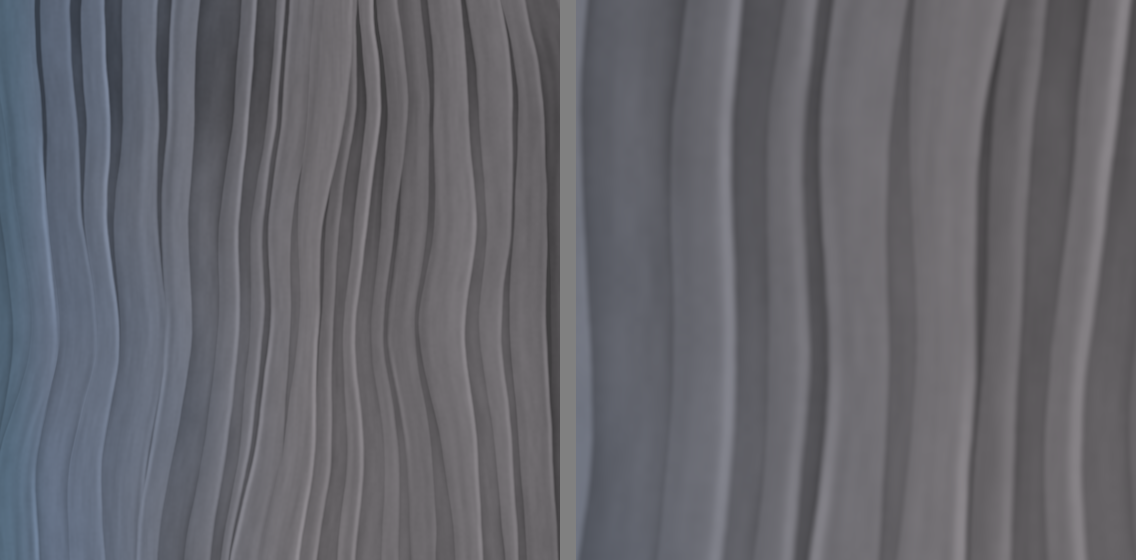
Left, the full canvas; right, a detail of the centre.
Reproduce this texture procedurally as a Shadertoy shader.

```glsl
#define FOLDS 19
#define EDGE 0.0028
#define BEND 0.085
#define GRAIN 0.030
#define FIBRE 0.020
#define RIM 0.085
#define CREASE 0.085
#define COOL_TINT vec3(0.89, 1.00, 1.18)
#define WARM_TINT vec3(1.02, 0.99, 1.02)

float hash(vec2 p) {
    vec3 q = fract(vec3(p.xyx) * 0.1031);
    q += dot(q, q.yzx + 33.33);
    return fract((q.x + q.y) * q.z);
}

float noise(vec2 p) {
    vec2 i = floor(p), f = fract(p);
    f = f * f * (3.0 - 2.0 * f);
    float low = mix(hash(i), hash(i + vec2(1, 0)), f.x);
    float high = mix(hash(i + vec2(0, 1)), hash(i + vec2(1, 1)), f.x);
    return mix(low, high, f.y);
}

float fbm(vec2 p) {
    float sum = 0.0, amp = 0.5;
    for (int i = 0; i < 4; i++) {
        sum += amp * noise(p);
        p = p * 2.03 + 17.0;
        amp *= 0.5;
    }
    return sum / 0.9375;
}

// Sideways drift shared by neighbouring folds
float bend(float s, float y) {
    float d = (s - 0.5) / 0.2;
    float lean = 0.17 * exp(-d * d) - 0.05;
    float sway = noise(vec2(s * 4.0 + 3.0, y * 2.3 + 5.0)) - 0.5;
    float kink = noise(vec2(s * 6.0 + 9.0, y * 5.0 + 2.0)) - 0.5;
    return lean * (y - 0.5) + BEND * (sway + 0.3 * kink);
}

// Dark mottled hollows between the folds
float hollowTone(vec2 p, float u) {
    float top = smoothstep(0.45, 1.0, p.y + 0.2 * (fbm(p * 4.0) - 0.5));
    float tone = mix(0.385, 0.325, top);
    tone -= 0.03 * (1.0 - smoothstep(0.2, 0.5, p.x));
    tone += 0.07 * (fbm(p * vec2(9.0, 6.0)) - 0.5);
    return tone + 0.05 * (fbm(vec2(u * 28.0, p.y * 3.0)) - 0.5);
}

// Lays one fold over the tone so far
float addFold(float tone, vec2 p, float id) {
    float slot = (id + 0.5 + 0.7 * (hash(vec2(id, 1.0)) - 0.5)) / float(FOLDS);
    slot -= 0.04 * sin(12.566 * slot);
    float centre = slot + bend(slot, p.y);
    float swell = noise(vec2(id * 7.3, p.y * 2.2 + id));
    float halfWidth = mix(0.009, 0.034, hash(vec2(id, 2.0))) * (0.35 + 1.1 * swell);
    halfWidth += 0.0022 * (noise(vec2(id * 5.1, p.y * 18.0)) - 0.5);
    float x = p.x - centre;
    float body = smoothstep(-EDGE, EDGE, halfWidth - abs(x));
    float across = clamp(x / halfWidth, -1.0, 1.0);

    // Creases just outside both edges
    float presence = 0.35 + 0.9 * noise(vec2(id * 3.7, p.y * 3.0 + 8.0));
    float right = x - halfWidth, left = -x - halfWidth;
    float shade = exp(-max(right, 0.0) / 0.011) * step(0.0, x) * 0.8;
    shade += exp(-max(left, 0.0) / 0.007) * step(x, 0.0);
    tone -= CREASE * presence * shade * (1.0 - body);

    // Rounded body with inner ribs and a pale rim
    float lit = 0.405 + 0.035 * (hash(vec2(id, 4.0)) - 0.3) + 0.020 * across;
    float ribs = noise(vec2(x * 85.0 + id * 11.0, p.y * 1.5));
    lit += 0.05 * (ribs - 0.5);
    float rimSide = hash(vec2(id, 5.0)) < 0.75 ? 1.0 : -1.0;
    float rimAt = (rimSide * x - halfWidth + 0.004) / 0.0045;
    float rimFade = smoothstep(0.2, 0.75, noise(vec2(id * 9.1, p.y * 3.5)));
    lit += RIM * (0.3 + 0.7 * rimFade) * exp(-rimAt * rimAt);
    return mix(tone, lit, body * 0.94);
}

void mainImage(out vec4 fragColor, in vec2 fragCoord) {
    vec2 p = fragCoord / iResolution.xy;
    float u = p.x - bend(p.x, p.y);
    vec2 q = p;
    q.x += 0.003 * (fbm(vec2(p.x * 20.0, p.y * 14.0)) - 0.5);

    float tone = hollowTone(p, u);
    for (int i = 0; i < FOLDS; i++) {
        // Shuffled stacking order
        float id = mod(float(i) * 7.0, float(FOLDS));
        tone = addFold(tone, q, id);
    }

    // Long grain and short soft fibres
    tone += GRAIN * (fbm(vec2(u * 65.0, p.y * 5.0)) - 0.5);
    tone += FIBRE * (noise(vec2(u * 150.0, p.y * 28.0)) - 0.5);
    tone += 0.008 * (noise(p * 170.0) - 0.5);

    // Broad light: brighter middle, dim top and right border
    tone += 0.02 * (1.0 - smoothstep(0.2, 0.9, p.y));
    tone -= 0.07 * smoothstep(0.91, 1.0, p.x);
    tone = max(tone, 0.24);

    // Cool left side turning to warm grey
    float warmth = smoothstep(0.02, 0.62, p.x + 0.15 * (fbm(p * 3.0) - 0.5));
    vec3 tint = mix(COOL_TINT, WARM_TINT, warmth);
    tint.r -= 0.09 * (1.0 - smoothstep(0.0, 0.1, p.x));
    fragColor = vec4(tone * tint, 1.0);
}
```
